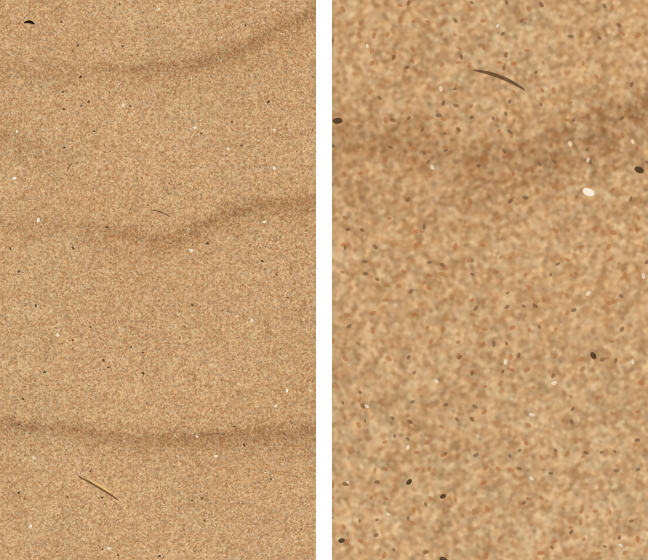
Left: the whole. Right: its middle third, enlarged.
Write a Shadertoy shader that draws this texture.

```glsl
const vec3 SAND = vec3(0.782, 0.628, 0.451);
const vec3 GRAIN_CONTRAST = vec3(0.24, 0.262, 0.242);
const vec3 RIPPLE_SHADE = vec3(0.095, 0.100, 0.088);
const vec3 RUST_TINT = vec3(0.035, -0.012, -0.035);
const vec3 DARK_GRAIN = vec3(0.40, 0.29, 0.20);
const vec3 RUST_GRAIN = vec3(0.69, 0.43, 0.25);
const vec3 QUARTZ = vec3(0.97, 0.92, 0.84);
const vec3 TWIG = vec3(0.36, 0.25, 0.16);
const vec3 STRAW = vec3(0.90, 0.74, 0.48);
const vec3 HUSK = vec3(0.13, 0.09, 0.06);

float hash(vec2 cell, uint seed) {
    uvec2 q = uvec2(ivec2(cell)) * uvec2(1597334673u, 3812015801u);
    uint h = (q.x ^ q.y ^ (seed * 668265263u)) * 1274126177u;
    h = (h ^ (h >> 15)) * 2246822519u;
    h ^= h >> 13;
    return float(h & 65535u) / 65535.0;
}

float noise(vec2 p, uint seed) {
    vec2 c = floor(p), f = fract(p);
    f = f * f * (3.0 - 2.0 * f);
    float low = mix(hash(c, seed), hash(c + vec2(1, 0), seed), f.x);
    float high = mix(hash(c + vec2(0, 1), seed), hash(c + vec2(1, 1), seed), f.x);
    return mix(low, high, f.y) - 0.5;
}

vec2 rotate(vec2 p, float angle) {
    float c = cos(angle), s = sin(angle);
    return vec2(c * p.x - s * p.y, s * p.x + c * p.y);
}

// Scattered oval grains: one candidate in each cell, kept inside its borders
float specks(vec2 p, float cells, float density, float radius, float blur, uint seed) {
    vec2 q = p * cells, c = floor(q);
    float reach = (radius * 1.4 + blur) * cells;
    vec2 jitter = vec2(hash(c, seed), hash(c, seed + 1u));
    vec2 center = mix(vec2(reach), vec2(1.0 - reach), jitter);
    vec2 d = rotate((fract(q) - center) / cells, 6.28 * hash(c, seed + 2u));
    float size = radius * mix(0.6, 1.0, hash(c, seed + 3u));
    float edge = length(d * vec2(0.75, 1.2)) - size;
    return step(hash(c, seed + 4u), density) * (1.0 - smoothstep(-blur, blur, edge));
}

// Shadowed trough, tighter above its line than below
float ripple(float height, float line, float above, float below) {
    float d = height - line;
    float t = d / (d > 0.0 ? above : below);
    return 0.75 * exp(-t * t) + 0.25 * exp(-0.16 * t * t);
}

// Bent sliver tapering to both ends
float sliver(vec2 p, vec2 a, vec2 b, float bend, float width, float blur) {
    vec2 axis = b - a;
    float len = length(axis);
    axis /= len;
    float t = dot(p - a, axis) / len;
    float profile = 4.0 * t * (1.0 - t);
    float side = dot(p - a, vec2(-axis.y, axis.x)) - bend * profile;
    float halfWidth = width * sqrt(max(profile, 0.0));
    return step(0.0, profile) * (1.0 - smoothstep(-blur, blur, abs(side) - halfWidth));
}

float rippleShade(vec2 p) {
    float x = p.x;
    float y = p.y + 0.010 * noise(p * 16.0, 11u) + 0.006 * noise(p * 55.0, 12u);
    float rise = max(0.0, (x - 0.22) / 0.34);
    float top = 0.876 + 0.105 * rise * rise;
    float middle = 0.597 - 0.024 * smoothstep(0.13, 0.28, x) + 0.065 * smoothstep(0.28, 0.48, x);
    float bottom = 0.245 - 0.027 * smoothstep(0.0, 0.26, x) + 0.012 * smoothstep(0.26, 0.56, x);
    float shade = ripple(y, top, 0.011, 0.018) * mix(0.40, 0.95, smoothstep(0.12, 0.30, x));
    shade += ripple(y, middle, 0.011, 0.020) * mix(0.55, 1.10, smoothstep(0.18, 0.38, x));
    shade += ripple(y, bottom, 0.009, 0.018) * 0.95;
    shade += ripple(y, 0.752 - 0.18 * x, 0.022, 0.026) * 0.55 * (1.0 - smoothstep(0.0, 0.2, x));
    return shade;
}

void mainImage(out vec4 fragColor, in vec2 fragCoord) {
    vec2 p = fragCoord / iResolution.y;
    float blur = 0.7 / iResolution.y;

    // Sand body: fine grain over soft mottling
    float grain = 0.60 * noise(rotate(p, 0.6) * 320.0, 1u)
                + 0.55 * noise(rotate(p, 1.1) * 470.0, 2u)
                + 0.16 * noise(p * 90.0, 3u)
                + 0.10 * noise(p * 9.0, 4u);
    float tint = noise(rotate(p, 0.3) * 260.0, 5u) + 0.4 * noise(p * 14.0, 6u);
    float shade = rippleShade(p);
    vec3 color = SAND + GRAIN_CONTRAST * grain + RUST_TINT * tint - RIPPLE_SHADE * shade;

    // Coloured grains
    color = mix(color, RUST_GRAIN, 0.60 * specks(p, 120.0, 0.22, 0.0016, blur, 20u));
    color = mix(color, DARK_GRAIN, 0.55 * specks(p + 0.37, 105.0, 0.20, 0.0014, blur, 30u));
    color = mix(color, DARK_GRAIN * 0.6, 0.8 * specks(p, 40.0, 0.06, 0.0022, blur, 40u));
    color = mix(color, QUARTZ, 0.70 * specks(p + 0.21, 75.0, 0.06, 0.0014, blur, 50u));
    color = mix(color, QUARTZ, specks(p, 24.0, 0.09, 0.0031, blur, 60u));

    // Plant debris
    color = mix(color, TWIG, 0.8 * sliver(p, vec2(0.272, 0.625), vec2(0.303, 0.613), 0.002, 0.0011, blur));
    color = mix(color, TWIG, 0.7 * sliver(p, vec2(0.120, 0.694), vec2(0.130, 0.709), 0.002, 0.0010, blur));
    color = mix(color, TWIG, 0.8 * sliver(p, vec2(0.140, 0.149), vec2(0.212, 0.106), 0.002, 0.0018, blur));
    color = mix(color, STRAW, sliver(p, vec2(0.155, 0.146), vec2(0.200, 0.119), 0.0005, 0.0021, blur));
    color = mix(color, HUSK, sliver(p, vec2(0.043, 0.959), vec2(0.062, 0.957), 0.003, 0.0026, blur));

    fragColor = vec4(clamp(color, 0.0, 1.0), 1.0);
}
```
